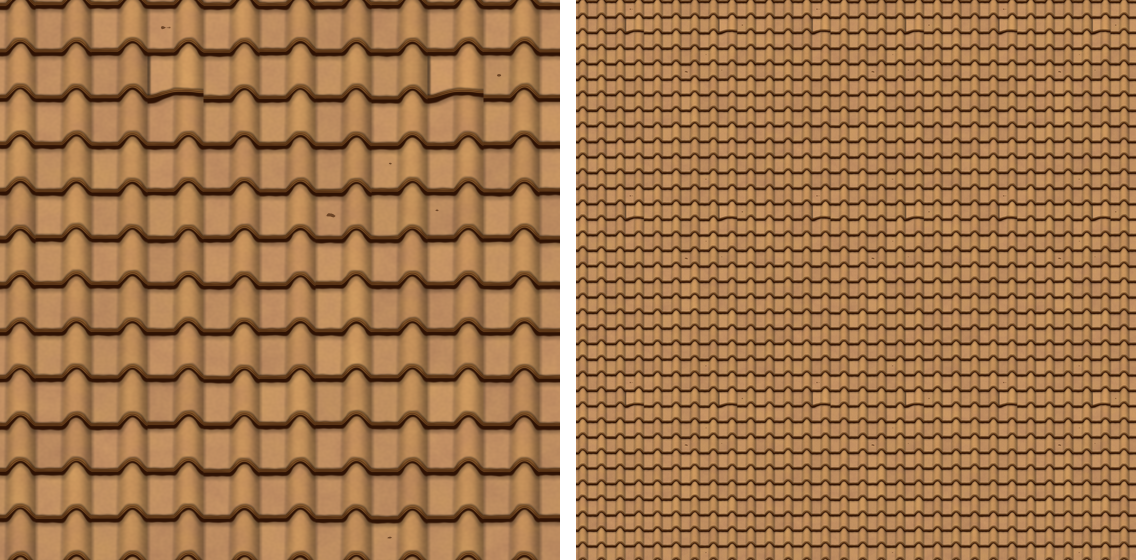
Left: one tile. Right: repeated 3 by 3.
Reproduce this texture procedurally as a Shadertoy shader.

```glsl
// Clay roof: ten columns by twelve courses of tiles, each a flat pan beside a round roll.
// A profile curve sets each tile's lower edge; distances to that edge and to the edge
// above shade the lip and the cast shadow. Wrapping gradient noise adds weathering.

const vec2 TILES = vec2(10.0, 12.0);
const vec2 ORIGIN = vec2(0.635, 0.85);
const float ROLL_CENTRE = 0.73;
const float ROLL_HALF = 0.27;
const float ROLL_LIFT = 0.23;
const float LIP = 0.095;

const vec3 PAN = vec3(0.76, 0.565, 0.385);
const vec3 ROLL = vec3(0.75, 0.55, 0.345);
const vec3 ROSE = vec3(0.69, 0.49, 0.36);
const vec3 OCHRE = vec3(0.80, 0.61, 0.37);
const vec3 LIP_LIGHT = vec3(0.56, 0.37, 0.18);
const vec3 LIP_DARK = vec3(0.40, 0.24, 0.10);
const vec3 GROOVE = vec3(0.31, 0.17, 0.07);
const vec3 SHADOW = vec3(0.18, 0.07, 0.015);

float hash(vec2 p) {
    vec3 q = fract(p.xyx * 0.1031);
    q += dot(q, q.yzx + 33.33);
    return fract((q.x + q.y) * q.z);
}

float cornerSlope(vec2 cell, vec2 offset, vec2 period) {
    float angle = 6.2832 * hash(mod(cell, period) + 17.0);
    return dot(vec2(cos(angle), sin(angle)), offset);
}

// Gradient noise that repeats after a whole period, about -0.7 to 0.7
float noise(vec2 uv, vec2 period) {
    vec2 p = uv * period, i = floor(p), f = p - i;
    vec2 w = f * f * f * (f * (f * 6.0 - 15.0) + 10.0), e = vec2(0.0, 1.0);
    float low = mix(cornerSlope(i, f, period), cornerSlope(i + e.yx, f - e.yx, period), w.x);
    float high = mix(cornerSlope(i + e, f - e, period), cornerSlope(i + 1.0, f - 1.0, period), w.x);
    return mix(low, high, w.y);
}

// Two slipped tiles share one course
float slipped(vec2 id) {
    return float(mod(id.x, 5.0) == 2.0 && id.y == 9.0);
}

// Height of a tile's lower edge above its course line
float edgeHeight(float u, vec2 id) {
    float s = clamp((u - ROLL_CENTRE) / ROLL_HALF, -1.0, 1.0);
    float arch = ROLL_LIFT * pow(0.5 + 0.5 * cos(3.1416 * s), 0.8);
    float tilted = 0.14 * smoothstep(0.0, 0.55, u) - 0.03 * smoothstep(0.7, 1.0, u);
    return mix(arch, tilted, slipped(id)) + 0.03 * hash(id + 3.0);
}

// Converts a vertical gap to a distance across the sloping edge
float acrossEdge(float gap, float u, vec2 id) {
    float slope = (edgeHeight(u + 0.01, id) - edgeHeight(u - 0.01, id)) / 0.02;
    return gap * inversesqrt(1.0 + pow(slope * TILES.x / TILES.y, 2.0));
}

vec3 clay(vec2 uv, float u, float t, vec2 id) {
    // Rounded light on the roll, which tapers slightly towards its top
    float s = (u - ROLL_CENTRE) / (ROLL_HALF - 0.02 * t);
    float onRoll = smoothstep(-1.05, -0.75, s);
    float light = 1.0 - 0.30 * smoothstep(0.15, 1.05, s);
    light -= 0.15 * smoothstep(-1.2, -0.95, s) * (1.0 - smoothstep(-0.95, -0.3, s));
    light += 0.04 * exp(-10.0 * (s + 0.15) * (s + 0.15));
    // Joint beside the neighbouring roll
    light -= 0.22 * (1.0 - smoothstep(0.0, 0.07, u));
    light -= 0.35 * slipped(id) * (1.0 - smoothstep(0.03, 0.08, u));
    // Tone per tile, broad stains and fine grain
    float stain = noise(uv, TILES * 2.0) + 0.5 * noise(uv, TILES * 5.0);
    float tone = 0.8 * (hash(id + 41.0) - 0.5) + 0.8 * stain;
    vec3 colour = mix(PAN, ROLL, onRoll);
    colour = mix(colour, ROSE, 0.6 * clamp(tone, 0.0, 1.0));
    colour = mix(colour, OCHRE, 0.6 * clamp(-tone, 0.0, 1.0));
    light += 0.05 * (hash(id + 7.0) - 0.5) + 0.03 * noise(uv, TILES * 14.0);
    return colour * (light + 0.05 * slipped(id));
}

// Small dark chips on a few pans
float chip(vec2 uv, vec2 local, vec2 id) {
    vec2 centre = vec2(0.12 + 0.25 * hash(id + 11.0), 0.45 + 0.35 * hash(id + 23.0));
    float size = mix(0.03, 0.11, hash(id + 31.0));
    float d = length((local - centre) * vec2(1.0, 2.0)) + 0.09 * noise(uv, TILES * 12.0);
    return step(0.965, hash(id + 59.0)) * (1.0 - smoothstep(size - 0.03, size, d));
}

vec3 roof(vec2 uv) {
    vec2 p = uv * TILES - ORIGIN;
    float u = fract(p.x), column = floor(p.x), row = floor(p.y);
    // A point below its tile's edge belongs to the course beneath
    if (p.y - row < edgeHeight(u, mod(vec2(column, row), TILES))) row -= 1.0;
    vec2 id = mod(vec2(column, row), TILES), upper = mod(id + vec2(0.0, 1.0), TILES);
    float t = p.y - row - edgeHeight(u, id);
    float below = acrossEdge(t, u, id);
    float above = acrossEdge(row + 1.0 + edgeHeight(u, upper) - p.y, u, upper);
    float crown = smoothstep(0.03, 0.18, edgeHeight(u, id));
    float wear = noise(uv, TILES * 6.0);

    vec3 colour = clay(uv, u, t, id);
    colour = mix(colour, GROOVE, 0.75 * chip(uv, vec2(u, t), id));

    // Lip: worn band, groove lines and dark underside
    float lip = below / (LIP + 0.015 * wear);
    vec3 band = mix(LIP_DARK, LIP_LIGHT, clamp(crown + 0.5 * wear, 0.0, 1.0));
    band = mix(band, GROOVE, 0.7 * exp(-pow((lip - 0.48) / 0.13, 2.0)));
    band = mix(SHADOW, band, smoothstep(0.05, 0.35, lip));
    colour = mix(band, colour, smoothstep(0.80, 1.05, lip));
    colour *= 1.0 - 0.30 * exp(-pow((lip - 1.0) / 0.22, 2.0));

    // Shadow cast by the course above, deepest over the pan
    float depth = mix(0.065, 0.03, smoothstep(0.03, 0.18, edgeHeight(u, upper)));
    depth += 0.02 * wear + 0.03 * slipped(upper);
    colour *= 1.0 - 0.25 * (1.0 - smoothstep(depth, depth + 0.13, above));
    return mix(SHADOW, colour, smoothstep(depth - 0.025, depth + 0.02, above));
}

void mainImage(out vec4 fragColor, in vec2 fragCoord) {
    // Four samples per pixel smooth every edge
    vec3 sum = vec3(0.0);
    for (int i = 0; i < 4; i++) {
        vec2 offset = vec2(i % 2, i / 2) * 0.5 - 0.25;
        sum += roof((fragCoord + offset) / iResolution.xy);
    }
    fragColor = vec4(sum / 4.0, 1.0);
}
```
